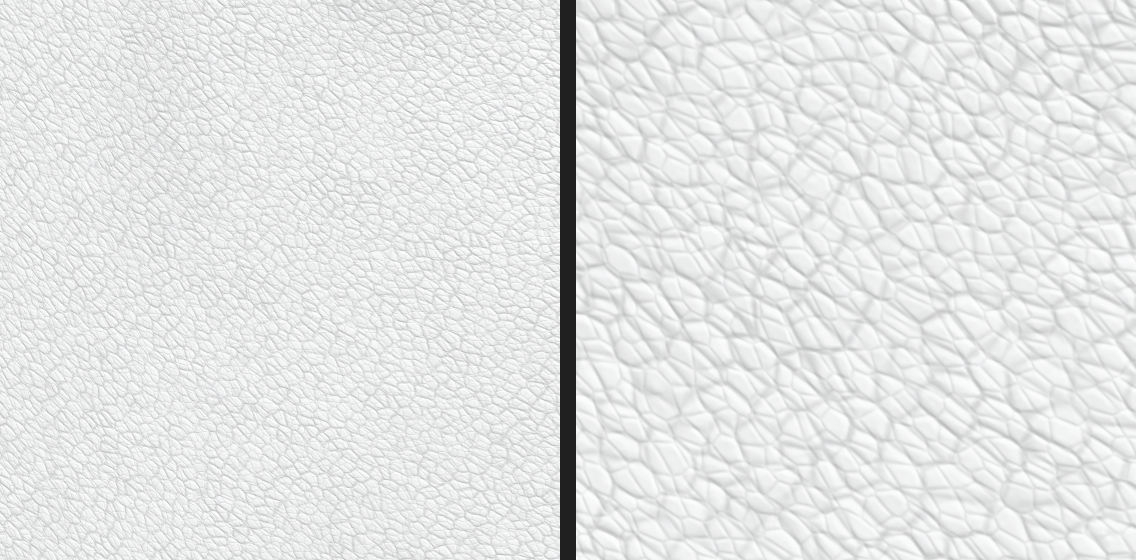
Left, the full canvas; right, a detail of the centre.
This texture is drawn by a WebGL 2 fragment shader. Its source:

```glsl
#version 300 es
precision highp float;

#define GRAIN_DENSITY 60.0
#define GRAIN_STRETCH 1.75
#define FINE_SCALE 1.6
#define FINE_DEPTH 0.42
#define WARP 0.006
#define RELIEF 0.135
#define CREASE_DARKNESS 0.085
#define FACET_CONTRAST 0.035
#define LIGHT_STEP 0.0018
#define FOLD_SHADE 0.04
#define BASE_TONE 0.936

uniform vec2 u_resolution;
out vec4 fragColor;

// Integer hash: lattice cell to two values in 0..1
vec2 hash2(vec2 cell) {
    uvec2 v = uvec2(ivec2(cell) + 4096);
    v = v * 1664525u + 1013904223u;
    v.x += v.y * 1664525u;
    v.y += v.x * 1664525u;
    v ^= v >> 16u;
    v.x += v.y * 1664525u;
    v.y += v.x * 1664525u;
    v ^= v >> 16u;
    return vec2(v & 65535u) / 65535.0;
}

// Smooth two-channel value noise in -1..1
vec2 noise2(vec2 p) {
    vec2 cell = floor(p), f = fract(p);
    f = f * f * (3.0 - 2.0 * f);
    vec2 low = mix(hash2(cell), hash2(cell + vec2(1, 0)), f.x);
    vec2 high = mix(hash2(cell + vec2(0, 1)), hash2(cell + vec2(1, 1)), f.x);
    return mix(low, high, f.y) * 2.0 - 1.0;
}

// x: gap between the nearest two seeds, zero on creases; y: random value of the cell
vec2 pebbleCell(vec2 p) {
    vec2 cell = floor(p), f = fract(p);
    float nearest = 8.0, second = 8.0, id = 0.0;
    for (int y = -1; y <= 1; y++) {
        for (int x = -1; x <= 1; x++) {
            vec2 offset = vec2(x, y);
            vec2 random = hash2(cell + offset);
            float d = length(offset + 0.1 + 0.8 * random - f);
            second = min(second, max(nearest, d));
            if (d < nearest) {
                nearest = d;
                id = fract(random.x * 17.0 + random.y * 29.0);
            }
        }
    }
    return vec2(second - nearest, id);
}

// Coordinates along and across the gently curving grain
vec2 grainSpace(vec2 p) {
    p += WARP * noise2(p * 8.0) + 0.25 * WARP * noise2(p * 45.0 + 9.0);
    float along = 0.77 * p.x - 0.64 * p.y;
    float across = 0.78 * (p.y + 1.1 * p.x - 0.28 * p.x * p.x);
    return GRAIN_DENSITY * vec2(along / GRAIN_STRETCH, across);
}

// x: height of domes and wrinkles, y: thin crease lines, z: facet tone
vec3 leather(vec2 p) {
    vec2 g = grainSpace(p);
    vec2 pebble = pebbleCell(g);
    vec2 wrinkle = pebbleCell(mat2(0.82, 0.57, -0.57, 0.82) * g * FINE_SCALE + 31.0);
    float depth = 0.8 + 0.3 * noise2(g * 0.7).x;
    float dome = smoothstep(-0.1, 0.55, pebble.x);
    float fold = smoothstep(-0.1, 0.4, wrinkle.x);
    float pores = noise2(p * 240.0).x;
    float height = depth * dome + FINE_DEPTH * fold + 0.1 * pores;
    float line = depth * (1.0 - smoothstep(0.0, 0.26, pebble.x));
    line += FINE_DEPTH * (1.0 - smoothstep(0.0, 0.22, wrinkle.x));
    return vec3(height, line, 0.4 * pebble.y + 0.6 * wrinkle.y - 0.5);
}

// Broad soft shadows of the hide
float foldShadow(vec2 p) {
    vec2 dent = (p - vec2(0.72, 1.0)) / vec2(0.2, 0.09);
    float ridge = (p.x - 0.29 - 0.04 * noise2(p * 2.5).x) / 0.09;
    float band = exp(-ridge * ridge) * smoothstep(0.35, 0.9, p.y);
    return exp(-dot(dent, dent)) + 0.5 * band + 0.15 * noise2(p * 3.2 + 5.0).y;
}

void main() {
    vec2 p = gl_FragCoord.xy / min(u_resolution.x, u_resolution.y);
    vec2 toLight = normalize(vec2(0.45, 0.9));

    // Relief from the slope towards the light
    vec3 surface = leather(p);
    float slope = surface.x - leather(p + toLight * LIGHT_STEP).x;

    // Tone with stronger sheen at the upper right
    float sheen = smoothstep(0.9, 1.9, p.x + p.y);
    float tone = BASE_TONE + RELIEF * (1.0 + 0.3 * sheen) * slope;
    tone -= CREASE_DARKNESS * min(surface.y, 1.1);
    tone += FACET_CONTRAST * surface.z;
    tone -= FOLD_SHADE * foldShadow(p);
    tone += 0.01 * sheen;

    // Soft shoulder keeps the highlights below pure white
    tone = min(tone, 0.95 + 0.05 * (1.0 - exp(-max(tone - 0.95, 0.0) / 0.05)));
    vec3 tint = vec3(-0.002, 0.0, 0.003);
    fragColor = vec4(clamp(tone + tint, 0.0, 1.0), 1.0);
}
```
